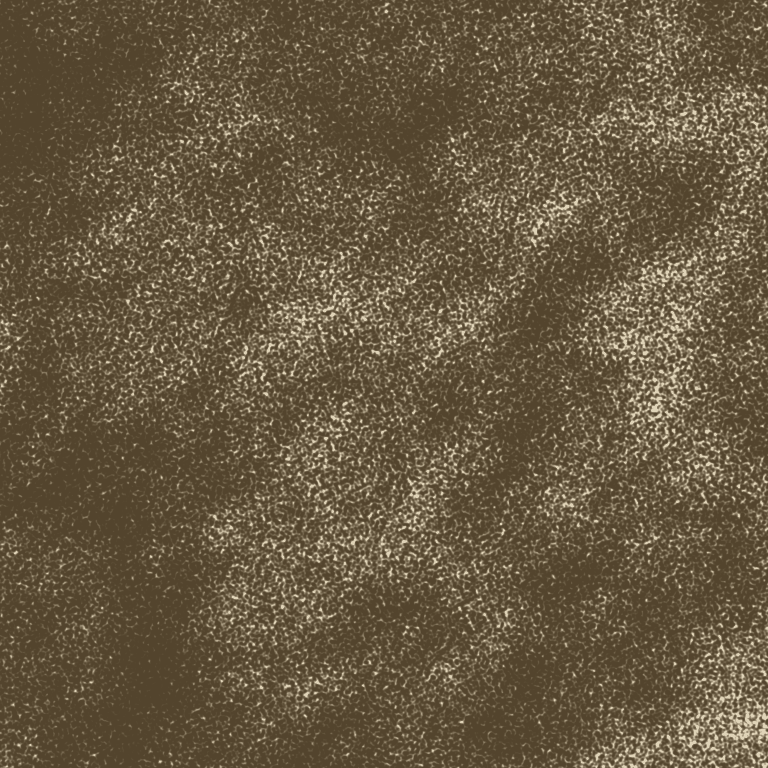
Write a WebGL 1 fragment shader that draws this texture.

```glsl
precision highp float;
// Draws a dark olive-brown surface dusted with fine, patchy cream speckles.

uniform vec2 u_resolution;

const vec3 BASE_BROWN = vec3(0.325, 0.267, 0.176);
const vec3 DUST_CREAM = vec3(0.88, 0.83, 0.72);
const float NOISE_DEVIATION = 0.216; // typical spread of gradientNoise

// Random unit vector for a lattice point
vec2 latticeGradient(vec2 cell, float seed) {
  vec3 p = fract(vec3(cell.xyx + seed) * vec3(0.1031, 0.1030, 0.0973));
  p += dot(p, p.yzx + 33.33);
  float angle = 6.28318 * fract((p.x + p.y) * p.z);
  return vec2(cos(angle), sin(angle));
}

float gradientNoise(vec2 p, float seed) {
  vec2 cell = floor(p);
  vec2 f = p - cell;
  vec2 blend = f * f * f * (f * (f * 6.0 - 15.0) + 10.0);
  vec2 right = vec2(1.0, 0.0);
  vec2 up = vec2(0.0, 1.0);
  float a = dot(latticeGradient(cell, seed), f);
  float b = dot(latticeGradient(cell + right, seed), f - right);
  float c = dot(latticeGradient(cell + up, seed), f - up);
  float d = dot(latticeGradient(cell + 1.0, seed), f - 1.0);
  return mix(mix(a, b, blend.x), mix(c, d, blend.x), blend.y);
}

vec2 rotate(vec2 p, float angle) {
  float c = cos(angle);
  float s = sin(angle);
  return vec2(c * p.x - s * p.y, s * p.x + c * p.y);
}

// Layered noise scaled to unit deviation
float layeredNoise(vec2 p, float frequency, float falloff, float seed) {
  float sum = 0.0;
  float power = 0.0;
  float weight = 1.0;
  for (int i = 0; i < 5; i++) {
    sum += weight * gradientNoise(p * frequency, seed + float(i) * 17.0);
    power += weight * weight;
    p = rotate(p, 0.6) + 0.37;
    frequency *= 2.0;
    weight *= falloff;
  }
  return sum / (sqrt(power) * NOISE_DEVIATION);
}

// Large worn patches, drawn out along the rising diagonal, thicker at right
float dustDensity(vec2 uv) {
  vec2 diagonal = rotate(uv, -0.75) * vec2(0.8, 1.15);
  float patches = layeredNoise(diagonal + 3.1, 3.2, 0.78, 5.0);
  return 0.5 * patches + 0.8 * (uv.x - 0.5);
}

// Two sizes of fine grain, scaled to unit deviation
float dustGrain(vec2 uv) {
  float coarse = gradientNoise(rotate(uv, 0.4) * 150.0, 41.0);
  float fine = gradientNoise(rotate(uv, 1.1) * 235.0, 83.0);
  return (0.65 * coarse + 0.76 * fine) / NOISE_DEVIATION;
}

// Soft toe keeps most grain faint while a few grains turn bright
float dustCoverage(float density, float grain) {
  float level = max(density + 0.83 * grain + 1.0, 0.0);
  return min(0.058 * pow(level, 2.4), 1.0);
}

void main() {
  vec2 uv = gl_FragCoord.xy / u_resolution;
  float coverage = dustCoverage(dustDensity(uv), dustGrain(uv));
  gl_FragColor = vec4(mix(BASE_BROWN, DUST_CREAM, coverage), 1.0);
}
```
